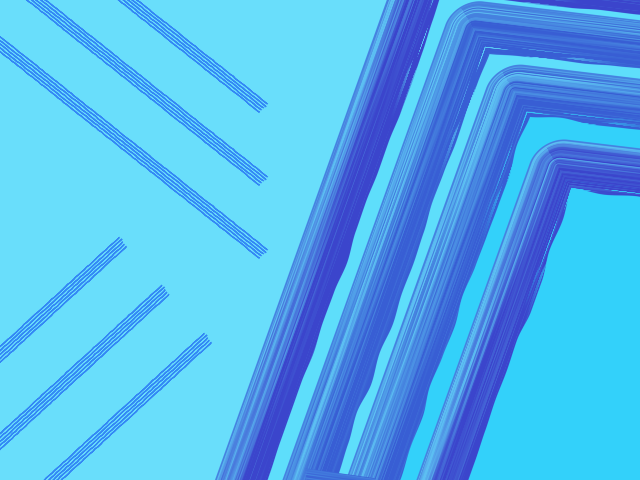
Write a Shadertoy shader that draws this background.

```glsl
float hash(vec2 p) {
    return fract(sin(dot(p, vec2(12.9898, 78.233))) * 43758.5453);
}

float noise(vec2 p) {
    vec2 i = floor(p), f = fract(p);
    f = f * f * (3.0 - 2.0 * f);
    return mix(mix(hash(i), hash(i + vec2(1, 0)), f.x),
               mix(hash(i + vec2(0, 1)), hash(i + vec2(1, 1)), f.x), f.y);
}

// Five rough parallel lines that run along dir and stop at tip
float hatch(vec2 p, vec2 tip, vec2 dir, float px) {
    vec2 q = p - tip;
    float along = dot(q, dir);
    float u = dot(q, vec2(-dir.y, dir.x)) / 0.006;
    float row = floor(u + 0.5);
    float rough = 0.2 * (noise(vec2(along * 130.0, row * 7.0)) - 0.5);
    float aa = px / 0.006;
    float line = 1.0 - smoothstep(-0.5 * aa, 0.5 * aa, abs(u - row + rough) - 0.31);
    float inside = 1.0 - smoothstep(2.4, 2.6, abs(u));
    float stop = 0.005 * (hash(vec2(row, 3.0)) - 0.5);
    return line * inside * (1.0 - smoothstep(-px, px, along - stop));
}

// Bent brush stroke around an inner corner, with its interior filled
vec3 bentStroke(vec3 under, vec2 q, float seed, vec3 ink, vec3 fill, float px) {
    float leg = dot(q, vec2(-0.9415, 0.337));
    float arm = dot(q, vec2(0.119, 0.993));
    bool onLeg = leg > arm;
    float along = onLeg ? dot(q, vec2(-0.337, -0.9415)) : dot(q, vec2(0.993, -0.119));

    // Sharp inside, rounded outside
    vec2 u = vec2(leg, arm) - 0.045;
    float d = 0.045 + min(max(u.x, u.y), 0.0) + length(max(u, 0.0));
    float t = clamp(d / 0.103, 0.0, 1.0);

    // Bristle streaks
    float fine = noise(vec2(d * 430.0 + seed * 31.0, along * 2.5));
    float broad = noise(vec2(d * 130.0 + seed * 57.0, along * 1.2));
    float streak = 0.65 * fine + 0.35 * broad - 0.5;
    float lift = smoothstep(0.25, 0.9, t) * (onLeg ? 0.75 : 0.5);
    lift += streak * mix(0.5, 1.5, t);
    vec3 paint = mix(ink, vec3(0.36, 0.75, 0.95), clamp(lift, 0.0, 1.0));
    paint = mix(paint, vec3(0.27, 0.51, 0.88), smoothstep(0.95, 0.98, t));

    // Ragged inner edge and dry gaps near the bend
    float ragged = 0.009 * (noise(vec2(along * 15.0, seed * 9.0)) - 0.5);
    float dry = smoothstep(0.6, 0.75, noise(vec2(d * 320.0 + seed, along * 9.0)));
    dry *= (1.0 - smoothstep(0.008, 0.022, d)) * (1.0 - smoothstep(0.1, 0.3, along));
    float cover = smoothstep(-px, px, d - ragged) * (1.0 - smoothstep(-px, px, d - 0.103));

    vec3 col = mix(under, fill, 1.0 - smoothstep(0.04, 0.06, d));
    return mix(col, paint, cover * (1.0 - 0.85 * dry));
}

void mainImage(out vec4 fragColor, in vec2 fragCoord) {
    vec2 p = fragCoord / iResolution.y;
    float px = 0.7 / iResolution.y;
    vec3 sky = vec3(0.41, 0.87, 0.985);
    vec3 deepSky = vec3(0.2, 0.82, 0.98);
    vec3 indigo = vec3(0.23, 0.27, 0.8);
    vec3 royal = vec3(0.22, 0.37, 0.83);
    vec3 col = sky;

    // Two groups of hatched bars
    float bars = 0.0;
    for (int i = 0; i < 3; i++) {
        float k = float(i);
        bars = max(bars, hatch(p, vec2(0.55, 0.47 + 0.152 * k), vec2(0.782, -0.623), px));
        bars = max(bars, hatch(p, vec2(0.257 + 0.0885 * k, 0.497 - 0.1 * k), vec2(0.737, 0.676), px));
    }
    col = mix(col, vec3(0.2, 0.53, 0.96), bars);

    // Nested strokes, outermost first
    vec2 corners[4] = vec2[4](vec2(0.922, 1.019), vec2(1.017, 0.892),
                              vec2(1.102, 0.76), vec2(1.193, 0.604));
    for (int i = 0; i < 4; i++) {
        vec3 ink = (i == 0 || i == 3) ? indigo : royal;
        vec3 fill = i < 2 ? vec3(0.37, 0.87, 0.985) : deepSky;
        col = bentStroke(col, p - corners[i], float(i) + 1.0, ink, fill, px);
    }

    // Stroke crossing the lower edge
    float below = 0.024 - 0.143 * (p.x - 0.639) - p.y;
    float foot = smoothstep(-px, px, below) * smoothstep(0.634, 0.641, p.x)
               * (1.0 - smoothstep(0.778, 0.786, p.x));
    vec3 footPaint = mix(royal, vec3(0.27, 0.52, 0.88), noise(vec2(below * 400.0, p.x * 8.0)));
    col = mix(col, footPaint, foot);

    fragColor = vec4(col, 1.0);
}
```
